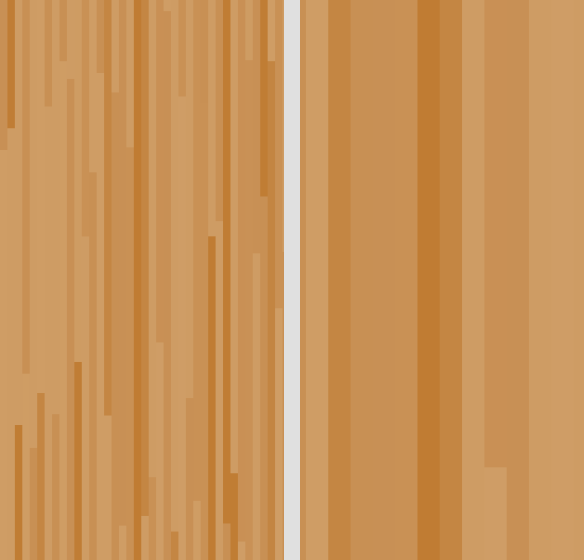
Left: the whole. Right: its middle third, enlarged.
Give the GLSL for this texture, as a Shadertoy shader.

```glsl
// Warm wood strips: narrow upright staves of flat tan, caramel and bronze.
// Each stave is cut into long planks at a random height; a lightly jittered
// golden-ratio sequence picks plank tones so their shares stay steady.

#define STAVES 38.2        // staves across the canvas
#define PLANK_LENGTH 1.02  // plank length in canvas heights
#define LIGHT_SHARE 0.50
#define MEDIUM_SHARE 0.385
#define TONE_JITTER 0.24   // irregularity of the tone sequence
#define TONE_DRIFT 0.006   // faint variation inside one tone
#define LIGHT_TAN vec3(0.810, 0.614, 0.394)
#define CARAMEL vec3(0.786, 0.566, 0.332)
#define BRONZE vec3(0.768, 0.526, 0.264)
#define DEEP_BRONZE vec3(0.752, 0.488, 0.202)

float hash(vec2 p) {
    vec3 q = fract(vec3(p.xyx) * 0.1031);
    q += dot(q, q.yzx + 33.33);
    return fract((q.x + q.y) * q.z);
}

// Flat colour of one plank
vec3 plankColor(float stave, float plank) {
    vec2 id = vec2(stave, plank) + 17.0;
    float pick = fract(stave * 0.381966 + plank * 0.43 + TONE_JITTER * hash(id));
    float variant = hash(id + 61.0);
    vec3 color = mix(BRONZE, DEEP_BRONZE, step(0.45, variant));
    if (pick < LIGHT_SHARE) color = LIGHT_TAN;
    else if (pick < LIGHT_SHARE + MEDIUM_SHARE) color = CARAMEL;
    return color + (variant - 0.5) * TONE_DRIFT * vec3(0.6, 1.0, 1.5);
}

// Colour along one stave, with the plank joint smoothed over a pixel
vec3 staveColor(float stave, float height, float pixel) {
    float along = height / PLANK_LENGTH + hash(vec2(stave + 5.0, 91.0));
    float joint = floor(along + 0.5);
    float cover = clamp((along - joint) * PLANK_LENGTH / pixel + 0.5, 0.0, 1.0);
    return mix(plankColor(stave, joint - 1.0), plankColor(stave, joint), cover);
}

void mainImage(out vec4 fragColor, in vec2 fragCoord) {
    vec2 uv = fragCoord / iResolution.xy;
    vec2 pixel = 1.0 / iResolution.xy;

    // Blend the two staves that meet at the nearest seam
    float across = uv.x * STAVES;
    float seam = floor(across + 0.5);
    float cover = clamp((across - seam) / (STAVES * pixel.x) + 0.5, 0.0, 1.0);
    vec3 left = staveColor(seam - 1.0, uv.y, pixel.y);
    vec3 right = staveColor(seam, uv.y, pixel.y);

    fragColor = vec4(mix(left, right, cover), 1.0);
}
```
